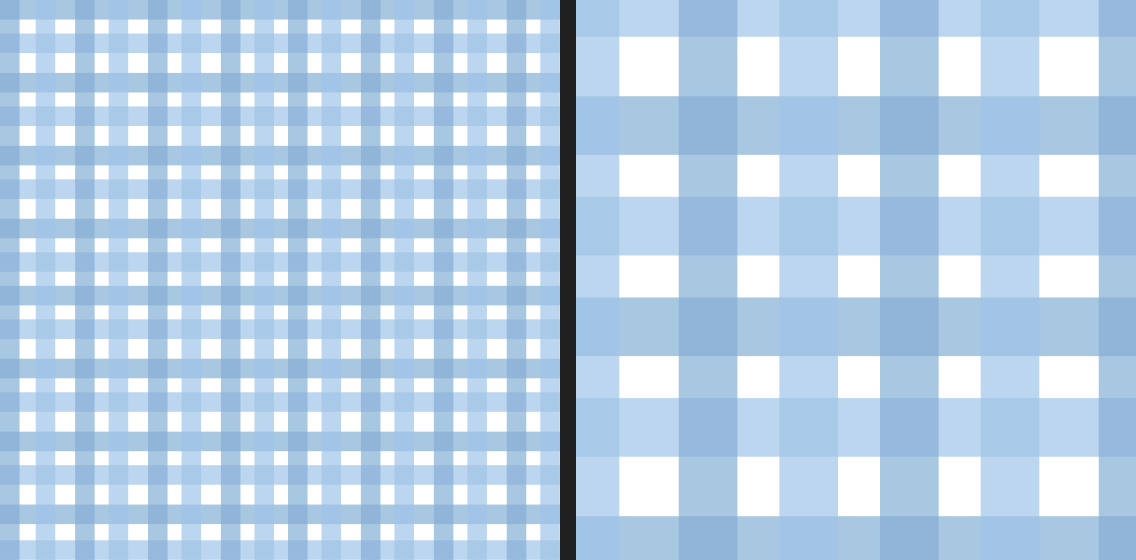
Left, the full canvas; right, a detail of the centre.
A Shadertoy shader for this pattern:

```glsl
// Pale blue woven gingham: two translucent stripe tones crossing on white.
#define REPEATS 8
#define PITCH 0.1302       // distance between repeats
#define STRIPE 0.0349      // width of every stripe
#define LIGHT_STEP 0.0599  // dark stripe to light stripe
#define SEAM 0.0104        // shortening halfway across
#define NUDGE 0.0039       // offset of the outermost stripes
#define WHITE vec3(1.0)
#define PALE vec3(0.735, 0.838, 0.935)
#define MIST vec3(0.66, 0.78, 0.88)
#define SKY vec3(0.66, 0.79, 0.91)
#define STEEL vec3(0.565, 0.71, 0.85)

// Smooth coverage of one stripe that begins at start
float stripe(float x, float start, float pixel) {
    float inside = 0.5 * STRIPE - abs(x - start - 0.5 * STRIPE);
    return clamp(0.5 + inside / pixel, 0.0, 1.0);
}

// Coverage of dark (x) and light (y) stripes along one axis
vec2 stripes(float x, float shift, float firstNudge, float lastNudge, float pixel) {
    vec2 cover = vec2(0.0);
    for (int i = 0; i < REPEATS; i++) {
        float start = shift + float(i) * PITCH - (i >= REPEATS / 2 ? SEAM : 0.0);
        float darkStart = start - (i == 0 ? firstNudge : 0.0);
        float lightStart = start + LIGHT_STEP + (i == REPEATS - 1 ? lastNudge : 0.0);
        cover = max(cover, vec2(stripe(x, darkStart, pixel), stripe(x, lightStart, pixel)));
    }
    return cover;
}

// Blend the three tones found along a row by stripe coverage
vec3 weave(vec3 ground, vec3 dark, vec3 light, vec2 cover) {
    return mix(mix(ground, light, cover.y), dark, cover.x);
}

void mainImage(out vec4 fragColor, in vec2 fragCoord) {
    vec2 uv = fragCoord / iResolution.xy;
    vec2 pixel = 1.0 / iResolution.xy;

    // Columns run from the left, rows from the top
    vec2 columns = stripes(uv.x, NUDGE, NUDGE, 0.0, pixel.x);
    vec2 rows = stripes(1.0 - uv.y, 0.0, 0.0, NUDGE, pixel.y);

    // Tones of each column kind over bare, dark and light rows
    vec3 bareRow = weave(WHITE, MIST, PALE, columns);
    vec3 darkRow = weave(MIST, STEEL, vec3(0.635, 0.77, 0.9), columns);
    vec3 lightRow = weave(PALE, vec3(0.588, 0.727, 0.865), SKY, columns);

    fragColor = vec4(weave(bareRow, darkRow, lightRow, rows), 1.0);
}
```
